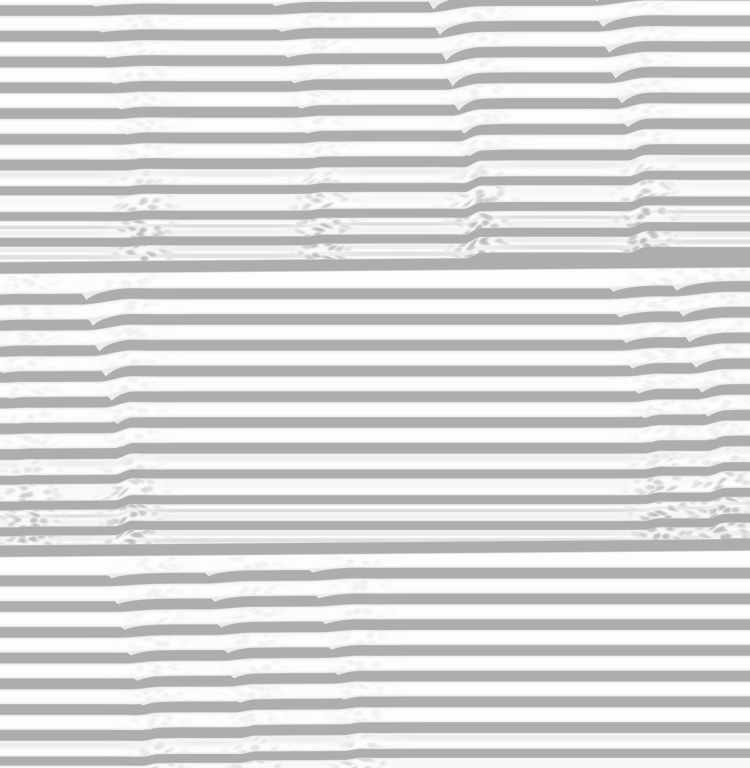
A WebGL 1 fragment shader for this pattern:

```glsl
precision highp float;
// Grey horizontal slats in stacked blocks, with stepped faults, ghost lines and smudges.
uniform vec2 u_resolution;

const float ROWS = 29.83;        // stripe periods down the canvas
const float BLOCK_ROWS = 11.0;   // stripes in one block
const float TOP_PHASE = 0.59;
const float BAR_TILT = 0.25;     // rise of the block bars across the canvas
const vec3 PAPER = vec3(0.992);
const vec3 INK = vec3(0.68);

vec2 hash2(vec2 p) {
  vec2 q = vec2(dot(p, vec2(127.1, 311.7)), dot(p, vec2(269.5, 183.3)));
  return fract(sin(q) * 4375.85);
}

// Distance to the nearest scattered cell point
float cellular(vec2 p) {
  vec2 cell = floor(p);
  float nearest = 2.0;
  for (int j = -1; j <= 1; j++) {
    for (int i = -1; i <= 1; i++) {
      vec2 c = cell + vec2(float(i), float(j));
      nearest = min(nearest, length(c + hash2(c) - p));
    }
  }
  return nearest;
}

float bell(float d, float width) {
  return exp(-d * d / (width * width));
}

// One fault: x = rise of the stripe, y = bite in its top edge, z = smudge area
vec3 fault(float x, float row, float centre, float size) {
  float notch = centre - 0.06 * clamp(1.0 - row / 7.0, 0.0, 1.0);
  float d = x - notch;
  float rise = size * smoothstep(notch - 0.012, centre + 0.012, x);
  float bite = 1.2 * size * smoothstep(-0.005, 0.0, d) * exp(-abs(d) / 0.012);
  bite *= smoothstep(8.0, 4.0, row);
  return vec3(rise, bite, bell(x - centre - 0.01, 0.038) * step(0.01, size));
}

vec3 faults(float x, float row, vec4 centres, vec4 sizes) {
  return fault(x, row, centres.x, sizes.x) + fault(x, row, centres.y, sizes.y)
       + fault(x, row, centres.z, sizes.z) + fault(x, row, centres.w, sizes.w);
}

float band(float d, float halfWidth, float soft) {
  return smoothstep(-soft, soft, halfWidth - abs(d));
}

// Faint lines in the lower gaps of a block
float ghostLines(float s, float soft) {
  float lines = 0.20 * band(s - 7.38, 0.13, soft + 0.06);
  lines += 0.07 * band(s - 8.42, 0.18, soft + 0.05);
  lines += 0.42 * band(s - 9.42, 0.07, soft) + 0.15 * band(s - 9.65, 0.10, soft);
  lines += 0.20 * band(s - 10.30, 0.10, soft) + 0.36 * band(s - 10.58, 0.09, soft);
  return lines;
}

float smudges(float x, float s, float area, float block) {
  vec2 p = vec2(x * 62.0, s * 3.2) + block * 17.0;
  p.x += 0.4 * sin(s * 5.0) + 0.2 * sin(s * 11.0 + x * 40.0);
  float spots = smoothstep(0.58, 0.12, cellular(p));
  float wear = mix(0.16, 0.8, smoothstep(6.5, 10.0, s));
  return spots * wear * min(area, 1.0);
}

void main() {
  vec2 uv = gl_FragCoord.xy / u_resolution;
  float x = uv.x;
  float r = (1.0 - uv.y) * ROWS + TOP_PHASE;
  float soft = max(0.04, 0.7 * ROWS / u_resolution.y);

  // Block and its own faults
  float barRow = r + BAR_TILT * x;
  float block = floor(barRow / BLOCK_ROWS);
  float row = r - block * BLOCK_ROWS;
  vec4 centres = vec4(0.18, 0.42, 0.63, 0.85);
  vec4 sizes = vec4(0.05, 0.08, 0.26, 0.21);
  float drop = 0.0;
  if (block > 1.5) {
    centres = vec4(0.20, 0.33, 0.47, 2.0);
    sizes = vec4(0.10, 0.11, 0.09, 0.0);
    drop = 0.15;
  } else if (block > 0.5) {
    centres = vec4(0.03, 0.165, 0.87, 0.955);
    sizes = vec4(0.04, 0.21, 0.11, 0.17);
    drop = 0.25;
  }
  vec3 f = faults(x, row, centres, sizes);
  float s = row - drop + f.x + 0.012 * sin(x * 37.0 + block * 2.0) * min(f.z, 1.0);

  // Stripes, thinner low in the block
  float index = floor(s + 0.5);
  float halfWidth = mix(0.215, 0.18, step(7.5, index));
  float d = s - index;
  float topEdge = smoothstep(-soft, soft, d + halfWidth - f.y);
  float stripe = topEdge * smoothstep(-soft, soft, halfWidth - d) * step(0.5, index);
  float halo = 0.22 * band(d, halfWidth + 0.05, soft + 0.03) * step(0.5, index);

  // Solid bars between blocks
  float barDistance = barRow - BLOCK_ROWS * floor(barRow / BLOCK_ROWS + 0.5);
  float bar = band(barDistance, 0.23, soft);
  bar = max(bar, smoothstep(-soft, soft, s - BLOCK_ROWS + 0.22));

  // Wear in the gaps
  float ghosts = ghostLines(s, soft) * (1.0 - 0.55 * min(f.z, 1.0));
  float wear = max(ghosts, smudges(x, s, f.z, block));
  float ink = max(max(stripe, bar), max(halo, wear));
  gl_FragColor = vec4(mix(PAPER, INK, clamp(ink, 0.0, 1.0)), 1.0);
}
```
